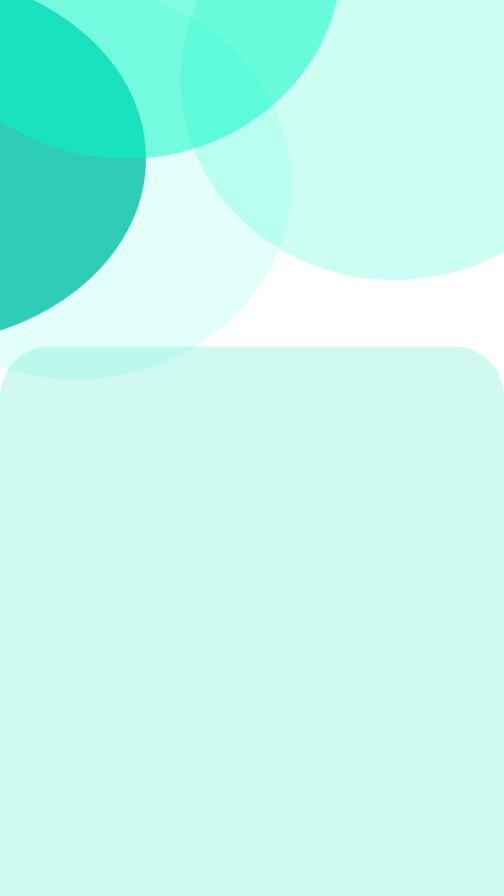
A WebGL 2 fragment shader for this background:

```glsl
#version 300 es
precision highp float;

uniform vec2 u_resolution;
out vec4 outColor;

// Lengths are in canvas widths, origin at the lower left
const vec2 RIGHT_CENTER = vec2(0.782, 1.620);
const vec2 RIGHT_RADII = vec2(0.4236, 0.398);
const vec2 LEFT_CENTER = vec2(0.1505, 1.414);
const vec2 LEFT_RADII = vec2(0.428, 0.389);
const vec2 TEAL_CENTER = vec2(-0.185, 1.463);
const vec2 TEAL_RADII = vec2(0.4745, 0.3704);
const vec2 MINT_CENTER = vec2(0.250, 1.861);
const vec2 MINT_RADII = vec2(0.428, 0.398);
const float CARD_TOP = 1.090;
const float CARD_CORNER = 0.0995;

// Layer tints: rgb and opacity
const vec4 RIGHT_TINT = vec4(0.12, 1.00, 0.78, 0.22);
const vec4 LEFT_TINT = vec4(0.12, 1.00, 0.84, 0.125);
const vec4 TEAL_TINT = vec4(0.185, 0.80, 0.72, 1.0);
const vec4 MINT_TINT = vec4(0.01, 0.97, 0.77, 0.5);
const vec4 CARD_TINT = vec4(0.26, 0.905, 0.78, 0.25);
const vec3 PAPER = vec3(1.0);

// First-order signed distance to an axis-aligned ellipse
float ellipseDistance(vec2 p, vec2 center, vec2 radii) {
    vec2 q = (p - center) / radii;
    float k = length(q);
    return k * (k - 1.0) / max(length(q / radii), 1e-4);
}

// Signed distance to a rounded box
float roundedBoxDistance(vec2 p, vec2 halfSize, float corner) {
    vec2 q = abs(p) - halfSize + corner;
    return length(max(q, 0.0)) + min(max(q.x, q.y), 0.0) - corner;
}

// Blend a translucent layer with a one-pixel soft edge
vec3 addLayer(vec3 base, vec4 tint, float dist) {
    float coverage = clamp(0.5 - dist * u_resolution.x, 0.0, 1.0);
    return mix(base, tint.rgb, tint.a * coverage);
}

void main() {
    vec2 p = gl_FragCoord.xy / u_resolution.x;
    vec3 color = PAPER;

    // Overlapping bubbles, back to front
    color = addLayer(color, RIGHT_TINT, ellipseDistance(p, RIGHT_CENTER, RIGHT_RADII));
    color = addLayer(color, LEFT_TINT, ellipseDistance(p, LEFT_CENTER, LEFT_RADII));
    color = addLayer(color, TEAL_TINT, ellipseDistance(p, TEAL_CENTER, TEAL_RADII));
    color = addLayer(color, MINT_TINT, ellipseDistance(p, MINT_CENTER, MINT_RADII));

    // Card that runs past the bottom edge
    vec2 cardCenter = vec2(0.5, 0.0);
    color = addLayer(color, CARD_TINT,
        roundedBoxDistance(p - cardCenter, vec2(0.5, CARD_TOP), CARD_CORNER));

    outColor = vec4(color, 1.0);
}
```
